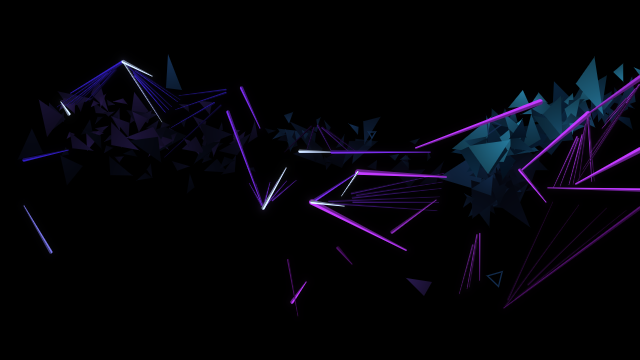
This background is drawn by a Shadertoy shader. Its source:

```glsl
// A wave of shattered crystal over black: indigo left, violet middle, teal and magenta right.
// Hashed loops scatter flat shards; tapered beams and fans of splinters form the lattice.
// The canvas is 16 by 9 units with the origin at the lower left.

const vec3 NAVY = vec3(.02, .03, .07), DUSK = vec3(.14, .09, .27), STEEL = vec3(.07, .17, .3);
const vec3 DEEP = vec3(.02, .09, .17), TEAL = vec3(.13, .42, .54), PLUM = vec3(.27, .05, .36);
const vec3 INDIGO = vec3(.17, .1, .68), VIOLET = vec3(.42, .15, .82);
const vec3 MAGENTA = vec3(.68, .2, .92), ICE = vec3(.78, .86, 1);
const float THIN = .024, MID = .042, THICK = .07;

vec2 hash2(float n) { return fract(sin(vec2(n, n + 17.3) * vec2(12.99, 78.23)) * 4375.8); }

vec2 polar(float r, float angle) { return r * vec2(cos(angle), sin(angle)); }

float cross2(vec2 a, vec2 b) { return a.x * b.y - a.y * b.x; }

// Coverage of a signed distance, softened over one pixel
float cover(float d) { return clamp(.5 - d * iResolution.y / 9., 0., 1.); }

float edge(vec2 p, vec2 a, vec2 b) { return cross2(p - a, normalize(b - a)); }

float triangle(vec2 p, vec2 a, vec2 b, vec2 c) {
    float s = sign(cross2(b - a, c - a));
    return max(max(edge(p, a, b) * s, edge(p, b, c) * s), edge(p, c, a) * s);
}

// Flat face that darkens away from its first corner
void facet(inout vec3 col, vec2 p, vec2 a, vec2 b, vec2 c, vec3 tint) {
    float shade = 1.15 - .5 * min(length(p - a) / length(b - a), 1.);
    col = mix(col, tint * shade, cover(triangle(p, a, b, c)));
}

// Shards scattered around a line, thinning out away from it
void shards(inout vec3 col, vec2 p, vec4 line, float spread, float size, int count, vec3 dark, vec3 lit) {
    for (int i = 0; i < count; i++) {
        float n = line.x * 9. + float(i) * 3.7;
        vec2 h = hash2(n), g = hash2(n + .9), k = hash2(n + 1.7);
        vec2 q = p - mix(line.xy, line.zw, h.x) - vec2(g.x - .5, h.y + g.y - 1.) * spread;
        float r = size * (.3 + k.x * k.x), turn = 6.28 * k.y;
        if (length(q) > r * 1.1) continue;
        vec2 a = polar(r, turn), b = polar(r, turn + 2. + g.x), c = polar(r * .6, turn + 4.2);
        facet(col, q, a, b, c, mix(dark, lit, g.y * g.y));
    }
}

// Hollow triangle
void frame(inout vec3 col, vec2 p, vec2 center, float r, float turn) {
    vec2 q = p - center;
    float d = triangle(q, polar(r, turn), polar(r, turn + 2.1), polar(r, turn + 4.2));
    col = mix(col, STEEL, cover(abs(d + .03) - .016));
}

// Tapered two-sided beam from s.xy to s.zw with a faint halo
void beam(inout vec3 col, vec2 p, vec4 s, float width, vec3 tint) {
    vec2 ab = s.zw - s.xy, q = p - s.xy;
    float t = clamp(dot(q, ab) / dot(ab, ab), 0., 1.);
    float d = length(q - ab * t) - width * mix(1., .3, t);
    float lit = smoothstep(-.3, .3, cross2(q, normalize(ab)) / width);
    col = mix(col, tint * mix(.55, 1.1, lit), cover(d));
    col += tint * .04 * exp(-14. * max(d, 0.));
}

// Splinters reaching from one point to a row of ends
void fan(inout vec3 col, vec2 p, vec2 apex, vec4 ends, int count, vec3 tint) {
    for (int i = 0; i < count; i++) {
        vec2 h = hash2(float(i) * 2.3 + apex.x);
        vec2 tip = mix(ends.xy, ends.zw, (float(i) + h.x) / float(count));
        beam(col, p, vec4(mix(apex, tip, h.y * .4), tip), THIN, tint * (.3 + .7 * h.x));
    }
}

void leftRidge(inout vec3 c, vec2 p) {
    vec2 peak = vec2(3.08, 7.46), foot = vec2(6.58, 3.8);
    fan(c, p, peak, vec4(1.3, 6.3, 2.4, 6.5), 6, INDIGO * .7);
    fan(c, p, peak, vec4(3.9, 6, 4.6, 6.6), 6, INDIGO);
    fan(c, p, vec2(6, 6.8), vec4(4.1, 5, 4.5, 6.7), 4, INDIGO * .7);
    fan(c, p, foot, vec4(6.1, 4.4, 7.5, 4.5), 6, VIOLET);
    beam(c, p, vec4(peak, 1.77, 6.67), MID, INDIGO);
    beam(c, p, vec4(peak, 4.05, 5.95), THIN, ICE * .7);
    beam(c, p, vec4(peak, 3.8, 7.1), MID, ICE);
    beam(c, p, vec4(6.04, 6.8, 6.5, 5.8), MID, VIOLET);
    beam(c, p, vec4(5.7, 6.2, foot), MID, VIOLET);
    beam(c, p, vec4(foot, 7.15, 4.8), MID, ICE);
    beam(c, p, vec4(.6, 5, 1.7, 5.25), MID, INDIGO);
    beam(c, p, vec4(1.72, 6.15, 1.52, 6.45), MID, ICE);
    beam(c, p, vec4(1.27, 2.7, .6, 3.85), MID, mix(INDIGO, ICE, .4));
}

void middleSpan(inout vec3 c, vec2 p) {
    vec2 knot = vec2(7.8, 3.95), joint = vec2(8.95, 4.7);
    fan(c, p, knot, vec4(10.9, 3.6, 11.1, 4.7), 6, VIOLET * .5);
    fan(c, p, vec2(7.9, 5.95), vec4(7.1, 5.2, 9.2, 5.2), 5, VIOLET * .5);
    beam(c, p, vec4(knot, joint), MID, VIOLET);
    beam(c, p, vec4(7.5, 5.22, 8.3, 5.2), MID, ICE);
    beam(c, p, vec4(8.3, 5.2, 10.75, 5.2), MID, VIOLET);
    beam(c, p, vec4(joint, 11.15, 4.58), THICK, MAGENTA);
    beam(c, p, vec4(joint, 8.54, 4.1), THIN, ICE);
    beam(c, p, vec4(knot, 10.15, 2.75), THICK, MAGENTA);
    beam(c, p, vec4(knot, 8.6, 3.85), MID, ICE);
    beam(c, p, vec4(9.8, 3.2, 10.9, 4), MID, MAGENTA * .7);
    beam(c, p, vec4(13.5, 6.45, 10.4, 5.3), THICK, MAGENTA);
    beam(c, p, vec4(7.3, 1.45, 7.65, 1.95), MID, MAGENTA);
    beam(c, p, vec4(7.2, 2.5, 7.45, 1.1), THIN, PLUM);
    beam(c, p, vec4(8.45, 2.8, 8.8, 2.4), MID, PLUM);
}

void rightLattice(inout vec3 c, vec2 p) {
    vec2 crown = vec2(14.7, 6.15), base = vec2(12.6, 1.3);
    fan(c, p, base, vec4(13.4, 4, 16, 3.7), 4, PLUM * .6);
    fan(c, p, vec2(12, 3.5), vec4(11.4, 1.6, 12, 2), 4, MAGENTA * .6);
    fan(c, p, crown, vec4(13.7, 4.3, 15, 4.5), 7, MAGENTA * .8);
    fan(c, p, vec2(16, 6.9), vec4(14.4, 4.4, 15.2, 6.1), 6, MAGENTA * .7);
    beam(c, p, vec4(crown, 13.05, 4.75), THICK, MAGENTA);
    beam(c, p, vec4(16, 7.05, crown), THICK, MAGENTA * .8);
    beam(c, p, vec4(16, 5.25, 14.4, 4.4), THICK, MAGENTA);
    beam(c, p, vec4(16, 4.25, 13.7, 4.3), MID, MAGENTA);
    beam(c, p, vec4(13, 4.75, 13.65, 3.95), MID, MAGENTA);
    beam(c, p, vec4(16, 3.8, base), MID, PLUM);
}

void mainImage(out vec4 fragColor, in vec2 fragCoord) {
    vec2 p = fragCoord / iResolution.xy * vec2(16, 9);
    vec3 c = vec3(0);
    shards(c, p, vec4(1.2, 5.7, 5.9, 5.5), 1.3, .42, 80, NAVY, DUSK);
    shards(c, p, vec4(6.2, 5.7, 10.6, 5.1), .7, .4, 32, NAVY, STEEL);
    shards(c, p, vec4(11.5, 4.1, 13.2, 4.6), .8, .65, 40, NAVY, STEEL);
    shards(c, p, vec4(11.9, 5.2, 15.8, 6.7), .65, .75, 60, DEEP, TEAL);
    facet(c, p, vec2(4.2, 7.65), vec2(4.15, 6.8), vec2(4.55, 6.75), STEEL);
    facet(c, p, vec2(13.07, 6.75), vec2(12.7, 6.3), vec2(13.25, 6.35), TEAL);
    facet(c, p, vec2(12.75, 5.5), vec2(11.7, 5.35), vec2(12.2, 4.65), TEAL);
    facet(c, p, vec2(10.15, 2.05), vec2(10.8, 1.95), vec2(10.6, 1.6), DUSK);
    frame(c, p, vec2(9.3, 5.65), .16, -1.57);
    frame(c, p, vec2(12.3, 5.85), .28, .1);
    frame(c, p, vec2(12.4, 2.05), .28, .8);
    leftRidge(c, p);
    middleSpan(c, p);
    rightLattice(c, p);
    fragColor = vec4(min(c, 1.), 1);
}
```
